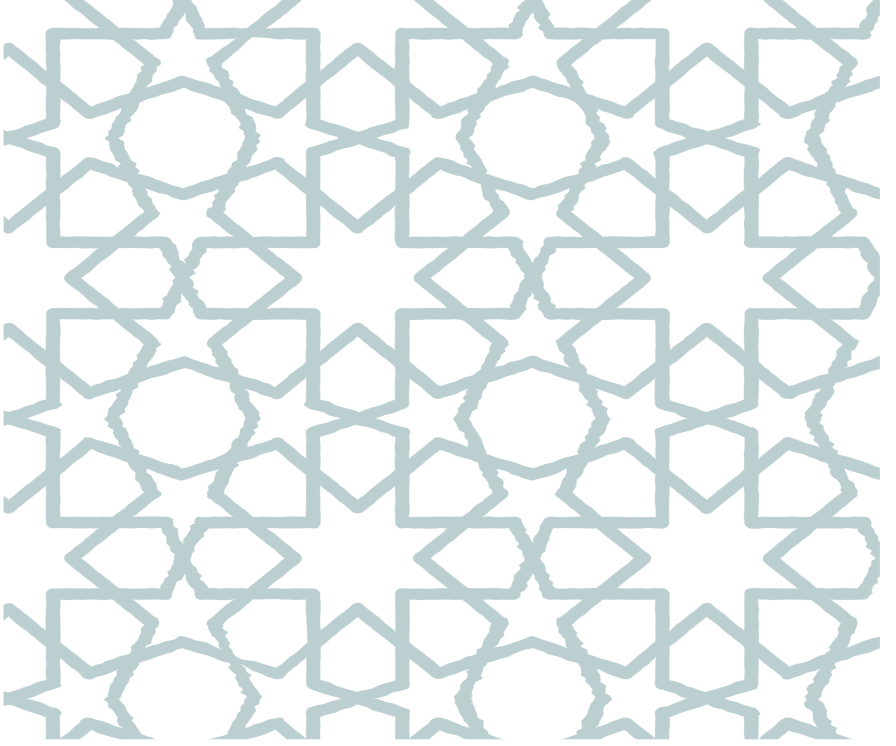
A Shadertoy shader for this pattern:

```glsl
// Eightfold star lattice: octagons, five-point stars and eight-point stars in pale teal bands on white.

const vec3 PAPER = vec3(1.0);
const vec3 TEAL = vec3(0.735, 0.81, 0.815);
const vec2 PERIOD = vec2(0.3897, 0.3756);        // repeat size, share of canvas
const vec2 OCTAGON_CENTRE = vec2(0.2044, 0.4394);
const float HALF_BAND = 0.041;                  // cell spans -1 to 1

float hash(vec2 p) {
    vec3 q = fract(p.xyx * vec3(0.1031, 0.1030, 0.0973));
    q += dot(q, q.yzx + 33.33);
    return fract((q.x + q.y) * q.z);
}

float valueNoise(vec2 p) {
    vec2 i = floor(p);
    vec2 f = fract(p);
    f = f * f * (3.0 - 2.0 * f);
    float low = mix(hash(i), hash(i + vec2(1, 0)), f.x);
    float high = mix(hash(i + vec2(0, 1)), hash(i + vec2(1, 1)), f.x);
    return mix(low, high, f.y);
}

float segmentDistance(vec2 p, vec2 a, vec2 b) {
    vec2 ab = b - a;
    float t = clamp(dot(p - a, ab) / dot(ab, ab), 0.0, 1.0);
    return length(p - a - ab * t);
}

// Repeat the cell and fold it to one eighth, with x <= y.
vec2 foldCell(vec2 uv) {
    vec2 p = abs(2.0 * fract((uv - OCTAGON_CENTRE) / PERIOD + 0.5) - 1.0);
    return vec2(min(p.x, p.y), max(p.x, p.y));
}

// Square sides and the diagonals that outline the eight-point stars.
float straightBands(vec2 p) {
    float side = segmentDistance(p, vec2(0.105, 0.745), vec2(0.745));
    float diagonal = segmentDistance(p, vec2(0.178, 0.538), vec2(0.64, 1.0));
    return min(side, diagonal);
}

// Octagon sides, their extensions, and the crossing at the star tips.
float steepBands(vec2 p) {
    vec2 corner = vec2(0.285);
    float octagon = segmentDistance(p, vec2(0.0, 0.403), corner);
    float extension = segmentDistance(p, corner, vec2(0.178, 0.538));
    float tip = segmentDistance(p, vec2(0.0, 1.0), vec2(0.105, 0.745));
    return min(octagon, min(extension, tip));
}

// Soft round area where the bands are worn thin.
float wornPatch(vec2 uv, vec2 centre, float radius) {
    return 1.0 - smoothstep(0.5 * radius, radius, length(uv - centre));
}

// Coverage of the printed area, leaving narrow blank margins.
float printedArea(vec2 uv, vec2 lowerLeft, vec2 upperRight, vec2 pixel) {
    vec2 inside = min(uv - lowerLeft, upperRight - uv) / pixel;
    return clamp(min(inside.x, inside.y) + 0.5, 0.0, 1.0);
}

void mainImage(out vec4 fragColor, in vec2 fragCoord) {
    vec2 uv = fragCoord / iResolution.xy;
    vec2 pixel = 1.0 / iResolution.xy;

    // Row-wise raggedness on the steep bands only
    float ragged = valueNoise(uv * vec2(60.0, 210.0)) - 0.5;
    float steep = steepBands(foldCell(uv + vec2(0.0055 * ragged, 0.0)));
    float distanceToBand = min(straightBands(foldCell(uv)), steep);

    // Uneven width and worn patches
    float wear = wornPatch(uv, vec2(0.295, 0.145), 0.06)
               + 0.6 * wornPatch(uv, vec2(0.29, 0.92), 0.05);
    float grain = valueNoise(uv * vec2(130.0, 110.0)) - 0.5;
    float halfBand = HALF_BAND + 0.006 * grain
                   - 0.03 * wear * valueNoise(uv * vec2(45.0, 38.0));

    float soft = 1.4 * pixel.y / PERIOD.y;
    float band = 1.0 - smoothstep(-soft, soft, distanceToBand - halfBand);
    band *= printedArea(uv, vec2(0.004, 0.009), vec2(0.982, 1.01), pixel);

    fragColor = vec4(mix(PAPER, TEAL, band), 1.0);
}
```
